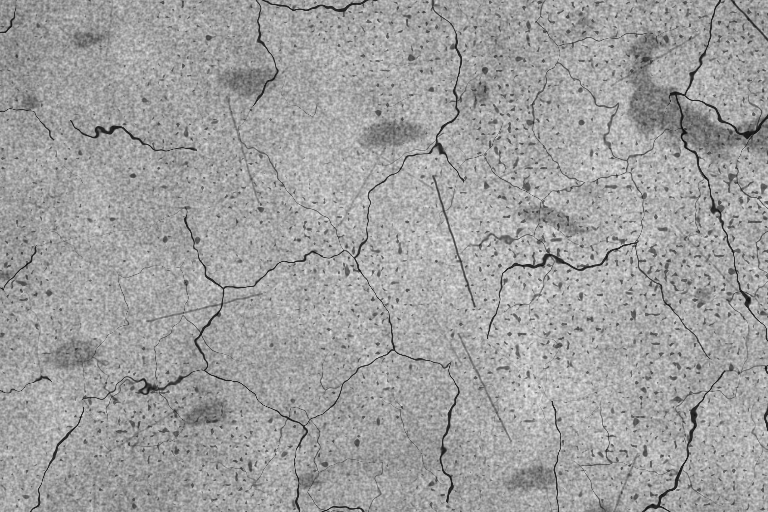
A WebGL 2 fragment shader for this texture:

```glsl
#version 300 es
precision highp float;

uniform vec2 u_resolution;
out vec4 fragColor;

vec2 hash2(vec2 cell) {
    uvec2 q = uvec2(ivec2(floor(cell + 0.5))) * uvec2(1597334673u, 3812015801u);
    uint n = (q.x ^ q.y) * 1597334673u;
    n = (n ^ (n >> 15)) * 2246822519u;
    n ^= n >> 13;
    return vec2(n & 65535u, n >> 16) / 65535.0;
}

float cornerSlope(vec2 cell, vec2 offset) {
    float angle = 6.2832 * hash2(cell).x;
    return dot(vec2(cos(angle), sin(angle)), offset);
}

float gradientNoise(vec2 p) {
    vec2 i = floor(p), f = p - i;
    vec2 u = f * f * f * (f * (f * 6.0 - 15.0) + 10.0);
    vec2 e = vec2(1, 0);
    return mix(mix(cornerSlope(i, f), cornerSlope(i + e, f - e), u.x),
               mix(cornerSlope(i + e.yx, f - e.yx), cornerSlope(i + 1.0, f - 1.0), u.x), u.y);
}

float fbm(vec2 p) {
    float sum = 0.0, gain = 1.0;
    for (int i = 0; i < 5; i++) {
        sum += gain * gradientNoise(p);
        p = mat2(1.6, 1.2, -1.2, 1.6) * p + 17.3;
        gain *= 0.5;
    }
    return sum;
}

// Voronoi borders, each with its own width and depth
float cracks(vec2 p, float size, float width, float pixel) {
    vec2 q = p / size, home = floor(q), nearId = home, nearPos = vec2(9);
    for (int k = 0; k < 9; k++) {
        vec2 id = home + vec2(k % 3, k / 3) - 1.0;
        vec2 pos = id + hash2(id) - q;
        if (dot(pos, pos) < dot(nearPos, nearPos)) { nearPos = pos; nearId = id; }
    }
    float dark = 0.0;
    for (int k = 0; k < 25; k++) {
        vec2 id = nearId + vec2(k % 5, k / 5) - 2.0;
        if (k == 12) continue;
        vec2 pos = id + hash2(id) - q;
        float d = size * dot(0.5 * (pos + nearPos), normalize(pos - nearPos));
        float strength = hash2(id + nearId + 400.0).y;
        float w = width * mix(0.25, 1.0, strength);
        float line = 1.0 - smoothstep(w - 0.5 * pixel, w + 0.6 * pixel, d);
        dark = max(dark, line * smoothstep(0.1, 0.6, strength));
    }
    return dark;
}

// Sparse soft-edged blotches
float stains(vec2 p, float size) {
    vec2 q = p / size, home = floor(q);
    float dark = 0.0;
    for (int k = 0; k < 9; k++) {
        vec2 id = home + vec2(k % 3, k / 3) - 1.0;
        vec2 shape = hash2(id + 90.0);
        vec2 d = (q - id - hash2(id + 31.0)) * vec2(0.8, 1.0 + shape.y);
        float radius = mix(0.08, 0.26, shape.y);
        dark = max(dark, step(shape.x, 0.4) * (1.0 - smoothstep(0.5 * radius, radius, length(d))));
    }
    return dark;
}

// Straight scratches of random place and direction
float scratches(vec2 p, float pixel) {
    float dark = 0.0;
    for (int k = 0; k < 16; k++) {
        vec2 seed = vec2(k, 7), look = hash2(seed + 50.0);
        float angle = 3.1416 * look.x;
        vec2 dir = vec2(cos(angle), sin(angle));
        vec2 d = p - hash2(seed) * vec2(1.5, 1.0);
        float along = dot(d, dir), reach = 0.04 + 0.1 * look.y;
        float dist = length(d - dir * clamp(along, -reach, reach));
        float depth = 0.15 + 0.6 * pow(look.y, 4.0);
        dark = max(dark, depth * (1.0 - smoothstep(0.0004, 0.0014 + pixel, dist)));
    }
    return dark;
}

void main() {
    vec2 p = gl_FragCoord.xy / u_resolution.y;
    float pixel = 1.0 / u_resolution.y;
    vec2 warp = vec2(fbm(p * 4.0 + 11.0), fbm(p * 4.0 + 57.0));
    vec2 jag = vec2(gradientNoise(p * 55.0), gradientNoise(p * 55.0 + 29.0));
    float patches = fbm(p * 2.6 + 5.0);

    // Mottled base, lighter right of the centre
    vec2 glow = (p - vec2(1.12, 0.52)) * vec2(1.0, 1.5);
    float tone = 0.615 + 0.10 * exp(-2.2 * dot(glow, glow)) + 0.09 * patches;
    tone += 0.06 * fbm(p * 14.0);

    // Stains, larger towards the upper right
    vec2 blotch = p + 0.05 * warp + 0.004 * jag;
    float corner = smoothstep(0.95, 1.3, p.x) * smoothstep(0.5, 0.75, p.y);
    float stain = max(0.8 * stains(blotch, 0.22), corner * smoothstep(0.12, 0.3, fbm(p * 4.5 + 2.0)));
    tone *= 1.0 - 0.32 * stain;

    // Grain and clustered pits
    tone += 0.19 * gradientNoise(p * 165.0) + 0.14 * gradientNoise(p * 83.0) + 0.12 * gradientNoise(p * 247.0 + 3.0);
    float cluster = 0.22 * fbm(p * 3.2 + 40.0) + 0.06 * smoothstep(0.5, 1.3, p.x);
    float pits = smoothstep(0.36, 0.56, gradientNoise(p * 105.0 + 8.0) + cluster);
    pits = max(pits, smoothstep(0.42, 0.56, gradientNoise(p * 48.0 + 70.0) + 0.7 * cluster));
    tone *= 1.0 - 0.5 * pits;

    // Main cracks and a fainter, finer web
    vec2 bent = p + 0.075 * warp + 0.004 * jag;
    float width = 0.0022 * (0.75 + 1.1 * gradientNoise(p * 11.0) + 0.4 * smoothstep(0.3, 1.2, p.x));
    float web = smoothstep(-0.1, 0.3, fbm(p * 2.2 + 80.0) + 0.25 * (p.x - 0.7));
    tone *= 1.0 - 0.78 * cracks(bent, 0.27, width, pixel);
    tone *= 1.0 - 0.5 * web * cracks(bent + 3.7, 0.14, 0.5 * width, pixel);
    tone *= 1.0 - scratches(p + 0.002 * jag, pixel);

    fragColor = vec4(vec3(clamp(tone, 0.05, 0.92)), 1.0);
}
```
